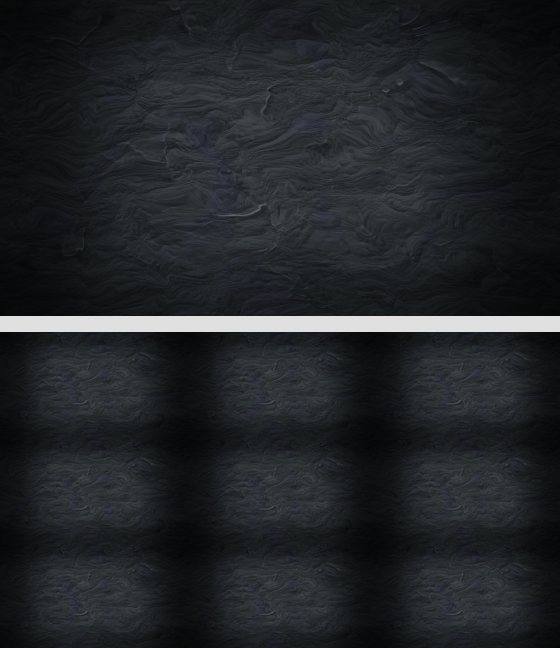
Top: one tile. Bottom: repeated 3 by 3.
Write a Shadertoy shader that draws this texture.

```glsl
// Dark slate wall: cleaved stone layers with pale broken rims, fading to near-black borders.

const float PI = 3.14159;
const vec3 GREY_SLATE = vec3(0.186, 0.207, 0.218);
const vec3 BLUE_SLATE = vec3(0.186, 0.196, 0.240);
const vec3 RIM_COLOR  = vec3(0.150, 0.165, 0.180);
const vec2 LIGHT_DIR  = vec2(0.40, -0.92);

// Integer hash: lattice point and seed to a vector in -1..1
vec2 hashVector(vec2 cell, float seed) {
    uvec3 v = uvec3(cell.x, cell.y, seed) * 1664525u + 12345u;
    v.x += v.y * v.z; v.y += v.z * v.x; v.z += v.x * v.y;
    v ^= v >> 16u;
    v.x += v.y * v.z; v.y += v.z * v.x;
    return vec2(v.xy & 65535u) / 32767.5 - 1.0;
}

float cornerSlope(vec2 cell, vec2 offset, vec2 corner, vec2 cells, float seed) {
    return dot(hashVector(mod(cell + corner, cells), seed), offset - corner);
}

// Gradient noise that wraps over the unit square
float noise(vec2 uv, vec2 cells, float seed) {
    vec2 p = uv * cells;
    vec2 cell = floor(p), f = p - cell;
    vec2 w = f * f * f * (f * (f * 6.0 - 15.0) + 10.0);
    float a = cornerSlope(cell, f, vec2(0, 0), cells, seed);
    float b = cornerSlope(cell, f, vec2(1, 0), cells, seed);
    float c = cornerSlope(cell, f, vec2(0, 1), cells, seed);
    float d = cornerSlope(cell, f, vec2(1, 1), cells, seed);
    return mix(mix(a, b, w.x), mix(c, d, w.x), w.y);
}

float fbm(vec2 uv, vec2 cells, int octaves, float gain, float seed) {
    float sum = 0.0, amp = 1.0;
    for (int i = 0; i < octaves; i++) {
        sum += amp * noise(uv, cells, seed + float(i));
        cells *= 2.0;
        amp *= gain;
    }
    return sum;
}

// Folded noise with sharp creases
float creases(vec2 uv, vec2 cells, int octaves, float seed) {
    float sum = 0.0, amp = 0.5;
    for (int i = 0; i < octaves; i++) {
        sum += amp * abs(noise(uv, cells, seed + float(i)));
        cells *= 2.0;
        amp *= 0.52;
    }
    return sum;
}

vec2 warp(vec2 uv, vec2 cells, float amount, float seed) {
    vec2 shift = vec2(fbm(uv, cells, 3, 0.5, seed), fbm(uv, cells, 3, 0.5, seed + 10.0));
    return uv + amount * shift;
}

// Broken edges of stacked slabs: x = lit rim, y = shadow beside it
vec2 slabEdges(vec2 uv, vec2 cells, float levels, float aspect, float seed) {
    const float STEP = 0.003;
    float h  = fbm(uv, cells, 5, 0.47, seed) * levels;
    float hx = fbm(uv + vec2(STEP / aspect, 0.0), cells, 5, 0.47, seed) * levels;
    float hy = fbm(uv + vec2(0.0, STEP), cells, 5, 0.47, seed) * levels;
    vec2 slope = vec2(hx - h, hy - h) / STEP;
    float steepness = max(length(slope), 1.5);
    float dist = (fract(h + 0.5) - 0.5) / steepness;

    float facing = 0.5 + 0.5 * dot(slope / steepness, LIGHT_DIR);
    float present = smoothstep(-0.02, 0.32, noise(uv, cells + 2.0, seed + 20.0));
    float rim = exp(-pow(dist / 0.0038, 2.0)) * facing * facing;
    float shadow = smoothstep(-0.001, 0.004, dist) * exp(-max(dist, 0.0) * cells.y * 14.0);
    return vec2(rim, shadow * (0.35 + 0.65 * facing)) * present;
}

// Dark border, smooth and equal across opposite edges
float vignette(vec2 uv) {
    vec2 edge = pow(abs(cos(PI * uv)), vec2(6.0));
    return exp(-1.25 * edge.x - 0.62 * edge.y);
}

void mainImage(out vec4 fragColor, in vec2 fragCoord) {
    vec2 uv = fragCoord / iResolution.xy;
    float aspect = iResolution.x / iResolution.y;
    vec2 bent = warp(uv, vec2(5, 4), 0.07, 1.0);

    // Stacked slabs, from large to small
    float rim = 0.0, shadow = 0.0, strength = 1.0;
    vec2 cells = vec2(4, 3);
    for (int i = 0; i < 3; i++) {
        vec2 edges = slabEdges(bent, cells, 2.6, aspect, 40.0 + 50.0 * float(i));
        rim += strength * edges.x;
        shadow += strength * edges.y;
        cells = cells * 2.0 - 1.0;
        strength *= 0.62;
    }

    // Fine folds lit from one side
    vec2 folded = warp(bent, vec2(9, 8), 0.035, 200.0);
    vec2 lightStep = 0.004 * LIGHT_DIR / vec2(aspect, 1.0);
    float slope = creases(folded + lightStep, vec2(7, 8), 5, 230.0)
                - creases(folded, vec2(7, 8), 5, 230.0);
    float relief = clamp(slope * 8.0, -0.28, 0.28);

    // Mineral stains and grain
    float stain = fbm(folded, vec2(6, 5), 4, 0.55, 260.0);
    float grain = noise(uv, vec2(240, 135), 290.0);
    float blueness = smoothstep(0.02, 0.42, fbm(bent, vec2(7, 4), 3, 0.5, 300.0));

    float light = vignette(uv);
    float tone = 1.0 + relief + 0.20 * stain + 0.05 * grain;
    tone *= 1.0 - 0.42 * min(shadow, 1.0);
    vec3 color = mix(GREY_SLATE, BLUE_SLATE, blueness) * tone * light;
    color += RIM_COLOR * min(rim, 1.2) * light;
    fragColor = vec4(color, 1.0);
}
```
